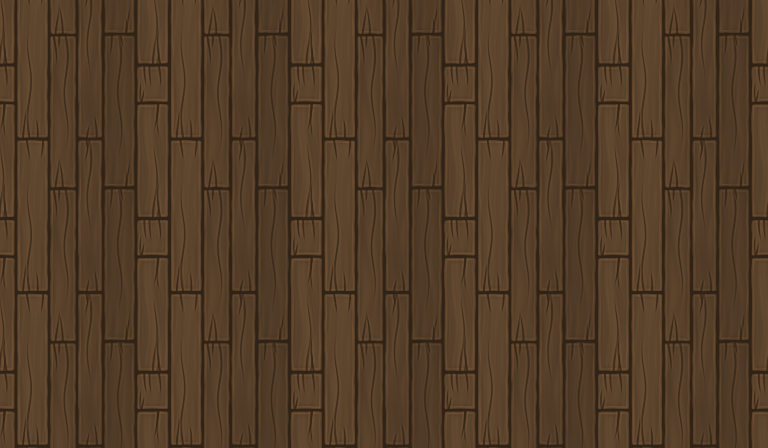
Give the GLSL for this texture, as a WebGL 2 fragment shader.

```glsl
#version 300 es
precision highp float;
// Repeating wooden floor: five tiles across, each with five columns of upright planks.
// Each plank is a rounded box with dark gaps, a worn light rim, streaky grain
// and hashed cracks that taper away from its ends.
uniform vec2 u_resolution;
out vec4 fragColor;

const float TILES_ACROSS = 5.0;
const float FIRST_EDGE = 0.104;
const float SHORT_LENGTH = 0.248;
const float GAP = 0.0085;
const vec3 GAP_COLOR = vec3(0.190, 0.135, 0.082);
const vec3 CRACK_COLOR = vec3(0.205, 0.148, 0.092);
const vec3 WOOD_COLOR = vec3(0.350, 0.258, 0.170);
const vec3 RIM_COLOR = vec3(0.465, 0.330, 0.210);

// Column edges, joint heights (downwards) and tones within one tile
const float EDGES[6] = float[6](0.0, 0.215, 0.397, 0.567, 0.781, 1.0);
const float JOINTS[5] = float[5](0.905, 0.228, 0.905, 0.223, 0.423);
const float TONES[5] = float[5](1.04, 0.97, 0.95, 0.91, 1.03);

struct Plank {
    vec2 local;     // position from the plank centre
    vec2 halfSize;
    float tone;
    float seed;
};

float hash(vec2 p) {
    return fract(sin(dot(p, vec2(127.1, 311.7))) * 43758.5453);
}

float noise(vec2 p) {
    vec2 i = floor(p), f = fract(p);
    f = f * f * (3.0 - 2.0 * f);
    return mix(mix(hash(i), hash(i + vec2(1, 0)), f.x),
               mix(hash(i + vec2(0, 1)), hash(i + vec2(1, 1)), f.x), f.y);
}

float roundedBox(vec2 p, vec2 halfSize, float radius) {
    vec2 q = abs(p) - halfSize + radius;
    return length(max(q, 0.0)) + min(max(q.x, q.y), 0.0) - radius;
}

// Soft line of half width w around x = 0
float band(float x, float w, float blur) {
    return 1.0 - smoothstep(max(w - blur, 0.0), w + blur, abs(x));
}

Plank findPlank(vec2 p) {
    float x = fract(p.x - FIRST_EDGE);
    int column = 0;
    for (int i = 1; i < 5; i++) column += int(step(EDGES[i], x));
    float y = fract(p.y - JOINTS[column]);
    float start = 0.0, end = 1.0, seed = float(column) + 1.0;
    if (column == 4) {
        bool isShort = y < SHORT_LENGTH;
        start = isShort ? 0.0 : SHORT_LENGTH;
        end = isShort ? SHORT_LENGTH : 1.0;
        seed += isShort ? 1.0 : 0.0;
    }
    vec2 low = vec2(EDGES[column], start), high = vec2(EDGES[column + 1], end);
    return Plank(vec2(x, y) - 0.5 * (low + high), 0.5 * (high - low), TONES[column], seed);
}

// Crack from one plank end: x is its dark core, y its light lip
vec2 crack(Plank k, float index, float blur) {
    vec2 id = vec2(k.seed * 7.3, index * 3.7);
    bool isLong = index < 0.5;
    float side = hash(id) < 0.5 ? -1.0 : 1.0;
    if (!isLong) side = mod(index, 2.0) < 0.5 ? 1.0 : -1.0;
    float reach = isLong ? mix(1.2, 1.8, hash(id + 1.0)) * k.halfSize.y
                         : min(mix(0.09, 0.27, hash(id + 2.0)), 1.2 * k.halfSize.y);
    float t = (k.halfSize.y - side * k.local.y) / reach;
    float spread = isLong ? 0.25 : 0.72;
    float center = (hash(id + 3.0) * 2.0 - 1.0) * spread * k.halfSize.x;
    float bend = 0.012 * sin(k.local.y * 13.0 + index * 2.0) + 0.018 * (hash(id + 4.0) - 0.5) * t;
    float x = k.local.x - center - bend;
    float taper = clamp(1.0 - t, 0.0, 1.0);
    float width = 0.0065 * sqrt(taper);
    float strength = smoothstep(0.0, 0.35, taper) * (isLong ? 0.75 : 0.85);
    float lip = band(abs(x) - width - 0.008, 0.003, blur);
    return strength * vec2(band(x, width, 0.6 * blur), lip * 0.35);
}

// Fine and broad streaks stretched along the plank
float grain(Plank k) {
    vec2 p = k.local + k.seed * vec2(3.1, 5.7);
    p.x += 0.012 * sin(p.y * 9.0 + k.seed);
    return 0.6 * noise(p * vec2(34.0, 2.5)) + 0.4 * noise(p * vec2(90.0, 5.0)) - 0.5;
}

vec3 shadePlank(Plank k, float blur) {
    vec2 warp = vec2(noise(k.local.yx * 14.0 + k.seed), noise(k.local * 18.0 + k.seed)) - 0.5;
    float d = roundedBox(k.local + 0.006 * warp, k.halfSize - GAP, 0.014);
    vec3 color = WOOD_COLOR * k.tone * (1.0 + 0.22 * grain(k));
    color *= 1.0 - 0.10 * smoothstep(-0.05, 0.0, d);

    // Worn rim, then cracks, then the gap
    float wear = 0.30 + 0.45 * noise(k.local * vec2(20.0, 9.0) + k.seed);
    color = mix(color, RIM_COLOR * k.tone, wear * band(d + 0.012, 0.004, blur));
    for (int i = 0; i < 5; i++) {
        vec2 c = crack(k, float(i), blur);
        color = mix(color, RIM_COLOR * k.tone, c.y);
        color = mix(color, CRACK_COLOR, c.x);
    }
    return mix(color, GAP_COLOR, smoothstep(-0.5 * blur, 0.5 * blur, d));
}

void main() {
    float scale = TILES_ACROSS / u_resolution.x;
    vec2 p = vec2(gl_FragCoord.x, u_resolution.y - gl_FragCoord.y) * scale;
    float blur = max(scale, 0.004);
    fragColor = vec4(shadePlank(findPlank(p), blur), 1.0);
}
```
